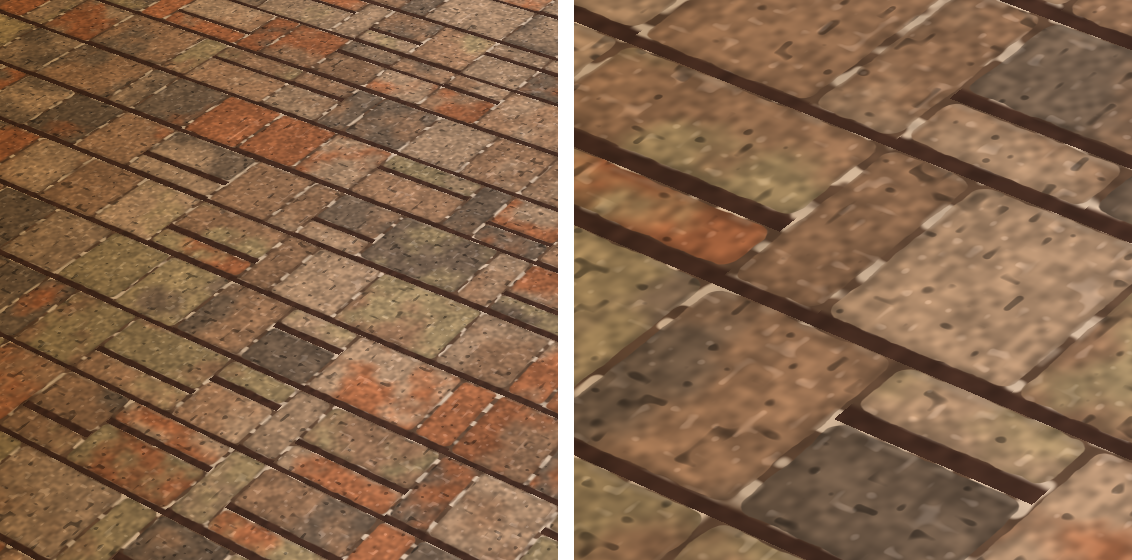
Left, the full canvas; right, a detail of the centre.
This texture is drawn by a WebGL 2 fragment shader. Its source:

```glsl
#version 300 es
precision highp float;
uniform vec2 u_resolution;
out vec4 fragColor;

// Perspective: horizon height and the vanishing points of both joint directions
const float HORIZON = 2.61;
const float VANISH_RIGHT = 3.12;
const float VANISH_LEFT = -4.6;
const vec2 GROUND_SCALE = vec2(1.5, 2.57);

// Paving layout
const float COURSE = 0.147;       // depth of one course
const float COURSE_START = 2.228;
const float UNIT = 0.04;          // smallest block width
const float GROUP = 6.0;          // units shared by three blocks
const float SPLIT_CHANCE = 0.38;

// Joints
const float SHADOW_WIDTH = 0.0048;
const float JOINT_WIDTH = 0.0011;
const float CORNER = 0.0035;
const float WOBBLE = 0.0016;

// Colours
const vec3 TAN = vec3(0.60, 0.49, 0.38);
const vec3 OLIVE = vec3(0.57, 0.49, 0.35);
const vec3 BROWN = vec3(0.55, 0.42, 0.31);
const vec3 RUST = vec3(0.59, 0.37, 0.24);
const vec3 SLATE = vec3(0.42, 0.35, 0.28);
const vec3 SHADOW = vec3(0.25, 0.165, 0.125);
const vec3 JOINT = vec3(0.36, 0.27, 0.20);
const vec3 SAND = vec3(0.76, 0.68, 0.58);
const vec3 LEFT_LIGHT = vec3(0.87, 0.76, 0.58);
const vec3 RIGHT_LIGHT = vec3(1.08, 1.06, 1.08);

float hash(vec2 p) {
  vec3 q = fract(p.xyx * vec3(0.1031, 0.1030, 0.0973));
  q += dot(q, q.yzx + 33.33);
  return fract((q.x + q.y) * q.z);
}

float noise(vec2 p) {
  vec2 i = floor(p), f = fract(p);
  f = f * f * (3.0 - 2.0 * f);
  return mix(mix(hash(i), hash(i + vec2(1, 0)), f.x),
             mix(hash(i + vec2(0, 1)), hash(i + vec2(1, 1)), f.x), f.y);
}

float fbm(vec2 p) {
  float sum = 0.0, amp = 0.5;
  for (int i = 0; i < 4; i++) {
    sum += amp * noise(p);
    p = p * 2.03 + 17.3;
    amp *= 0.5;
  }
  return sum / 0.9375;
}

vec3 blockColor(float h) {
  vec3 c = mix(TAN, BROWN, step(0.27, h));
  c = mix(c, OLIVE, step(0.50, h));
  c = mix(c, RUST, step(0.70, h));
  return mix(c, SLATE, step(0.86, h));
}

float roundedBox(vec2 p, vec2 halfSize, float r) {
  vec2 q = abs(p) - halfSize + r;
  return length(max(q, 0.0)) + min(max(q.x, q.y), 0.0) - r;
}

void main() {
  vec2 uv = gl_FragCoord.xy / u_resolution;
  float depth = HORIZON - uv.y;
  vec2 plane = (uv.x - vec2(VANISH_RIGHT, VANISH_LEFT)) / depth;
  vec2 ground = plane / GROUND_SCALE;
  float aa = 0.9 / (min(u_resolution.x, u_resolution.y) * depth);

  // Courses, each cut into groups of three blocks of uneven width
  float row = (plane.y - COURSE_START) / COURSE;
  float course = floor(row);
  float along = plane.x / UNIT + floor(GROUP * hash(vec2(course + 60.0, 3.0))) + 60.0;
  float group = floor(along / GROUP);
  vec2 cell = vec2(along - group * GROUP, row - course);
  vec2 key = vec2(group * 3.0 + 40.0, course + 50.0);
  float cutA = 2.0 + floor(2.0 * hash(key + 7.1));
  float cutB = 4.0 + floor(2.0 * hash(key + 19.7));
  vec2 lo = vec2(0.0), hi = vec2(cutA, 1.0);
  if (cell.x > cutB) { lo.x = cutB; hi.x = GROUP; key.x += 2.0; }
  else if (cell.x > cutA) { lo.x = cutA; hi.x = cutB; key.x += 1.0; }

  // Some blocks are cut into a deep and a shallow one
  if (hi.x - lo.x > 1.5 && hash(key + 31.3) < SPLIT_CHANCE) {
    float cut = hash(key + 43.9) < 0.5 ? 0.37 : 0.63;
    if (cell.y < cut) hi.y = cut;
    else { lo.y = cut; key += 97.0; }
  }

  // Block outline, with a shaded near face and worn edges
  vec2 size = vec2(UNIT, COURSE) / GROUND_SCALE;
  vec2 fromLow = (cell - lo) * size, toHigh = (hi - cell) * size;
  float wear = WOBBLE * (fbm(ground * 170.0) - 0.5);
  float face = SHADOW_WIDTH * mix(0.65, 1.15, hash(key + 5.7));
  vec2 nearEdge = fromLow - vec2(JOINT_WIDTH, face);
  vec2 farEdge = toHigh - vec2(JOINT_WIDTH, 0.0004);
  float d = roundedBox((nearEdge - farEdge) * 0.5, (nearEdge + farEdge) * 0.5, CORNER) + wear;
  float block = 1.0 - smoothstep(-aa, aa, d);

  // Two blended tones per block, then clouds, grain and pits
  float cloud = fbm(ground * 34.0 + key * 3.7);
  vec3 color = mix(blockColor(hash(key + 11.0)), blockColor(hash(key + 23.0)),
                   smoothstep(0.42, 0.72, cloud));
  color *= mix(0.92, 1.07, hash(key + 61.0)) * (0.86 + 0.28 * fbm(ground * 90.0));
  color *= 0.84 + 0.32 * noise(ground * 420.0);
  color *= 1.0 - 0.35 * smoothstep(0.83, 0.95, noise(ground * 260.0 + 9.0));
  color += 0.10 * smoothstep(0.75, 0.95, noise(ground * 350.0 + 51.0));

  // Lit far rim and darker rounding at the outline
  color *= 1.0 - 0.16 * smoothstep(-0.004, 0.0, d);
  float rim = smoothstep(0.0030, 0.0010, toHigh.y) * smoothstep(0.35, 0.7, noise(ground * 190.0));
  color = mix(color, SAND, 0.28 * rim);

  // Joints: deep shadow along courses, sand specks between blocks
  float side = min(fromLow.x, toHigh.x);
  float isSide = smoothstep(face * 0.8, face * 1.2, fromLow.y);
  float specks = smoothstep(0.48, 0.72, noise(ground * 230.0 + 5.0));
  vec3 gap = mix(SHADOW, mix(JOINT, SAND, specks), isSide);
  gap *= 0.85 + 0.3 * noise(ground * 300.0);
  color = mix(gap, color, block);
  color = mix(color, SAND, 0.45 * specks * isSide * smoothstep(0.0026, 0.0010, side));

  // Warm dim light on the left, pale light on the right
  float light = smoothstep(-0.15, 0.75, uv.x + 0.15 * (0.5 - uv.y));
  color *= mix(LEFT_LIGHT, RIGHT_LIGHT, light);
  fragColor = vec4(clamp(color, 0.0, 1.0), 1.0);
}
```
